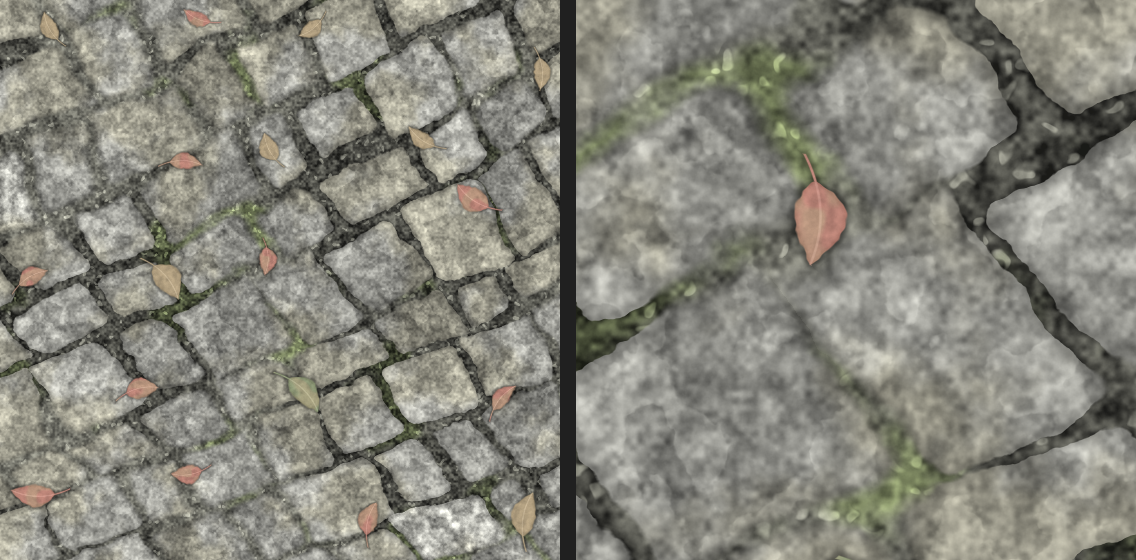
Left, the full canvas; right, a detail of the centre.
Reproduce this texture procedurally as a WebGL 2 fragment shader.

```glsl
#version 300 es
precision highp float;

uniform vec2 u_resolution;
out vec4 fragColor;

float hash(vec2 p) {
    vec3 q = fract(p.xyx * 0.1031);
    q += dot(q, q.yzx + 33.33);
    return fract((q.x + q.y) * q.z);
}

float noise(vec2 p) {
    vec2 i = floor(p), f = fract(p);
    f = f * f * (3.0 - 2.0 * f);
    return mix(mix(hash(i), hash(i + vec2(1, 0)), f.x),
               mix(hash(i + vec2(0, 1)), hash(i + vec2(1, 1)), f.x), f.y);
}

float fbm(vec2 p) {
    float sum = 0.0, amp = 0.52;
    for (int i = 0; i < 5; i++) {
        sum += amp * noise(p);
        p = mat2(1.6, 1.2, -1.2, 1.6) * p + 17.3;
        amp *= 0.5;
    }
    return sum;
}

mat2 rotation(float a) {
    return mat2(cos(a), sin(a), -sin(a), cos(a));
}

float roundedBox(vec2 p, vec2 halfSize, float radius) {
    vec2 q = abs(p) - halfSize + radius;
    return length(max(q, 0.0)) + min(max(q.x, q.y), 0.0) - radius;
}

float rowEdge(float row) {
    return row + 0.35 * (hash(vec2(row, 71.0)) - 0.5);
}

float columnEdge(float column, float row) {
    return column + 0.5 * (hash(vec2(column, row + 31.0)) - 0.5);
}

// Nearest sett: signed distance in cells, and its random id
vec2 settField(vec2 p) {
    vec2 nearest = vec2(10.0, 0.0);
    for (int j = -1; j <= 1; j++) {
        float row = floor(p.y) + float(j);
        float x = p.x + 5.0 * hash(vec2(row, 9.0));
        vec2 ySpan = vec2(rowEdge(row), rowEdge(row + 1.0));
        for (int i = -1; i <= 1; i++) {
            float column = floor(x) + float(i);
            vec2 xSpan = vec2(columnEdge(column, row), columnEdge(column + 1.0, row));
            float id = hash(vec2(column + 3.7, row));
            float gap = mix(0.01, 0.11, hash(vec2(column, row + 5.3)));
            vec2 center = 0.5 * vec2(xSpan.x + xSpan.y, ySpan.x + ySpan.y);
            vec2 halfSize = 0.5 * vec2(xSpan.y - xSpan.x, ySpan.y - ySpan.x) - gap;
            vec2 local = rotation(0.3 * (id - 0.5)) * (vec2(x, p.y) - center);
            local.x += local.y * 0.25 * (fract(id * 17.0) - 0.5);
            float d = roundedBox(local, halfSize, 0.05 + 0.1 * fract(id * 41.0));
            if (d < nearest.x) nearest = vec2(d, id);
        }
    }
    return nearest;
}

// Sparse chips of uneven size lying in the joints
float chips(vec2 p) {
    p += 0.7 * vec2(noise(p * 1.7), noise(p * 1.7 + 30.0));
    vec2 cell = floor(p);
    float size = hash(cell + 8.1);
    vec2 center = 0.3 + 0.4 * vec2(hash(cell), hash(cell + 4.6));
    return smoothstep(0.3, 0.15, length(fract(p) - center) / (0.3 + size)) * step(0.75, size);
}

// One leaf along x from -1 to 1, with stem, vein and soft shadow
vec3 drawLeaf(vec3 ground, vec2 p, float id, float pixel) {
    float along = clamp(p.x, -1.7, 1.0);
    p.y += 0.18 * (along * along - 0.4);
    float taper = max(1.0 - p.x * p.x, 0.0) * (1.0 - 0.3 * along);
    float width = (0.46 + 0.16 * fract(id * 29.0)) * taper;
    float blade = max(0.8 * (abs(p.y) - width), abs(p.x) - 1.0);
    blade += 0.07 * (noise(p * 6.0 + id * 50.0) - 0.5);
    float stem = max(abs(p.y) - 0.035, abs(p.x + 1.25) - 0.38);
    float d = min(blade, stem);
    vec3 pink = vec3(0.72, 0.51, 0.46), green = vec3(0.56, 0.60, 0.47);
    vec3 straw = vec3(0.69, 0.62, 0.50);
    float kind = fract(id * 13.0);
    vec3 tint = kind < 0.42 ? pink : kind < 0.7 ? green : straw;
    tint = mix(tint, straw, 0.55 * smoothstep(0.35, 0.7, noise(p * 2.2 + id * 20.0)));
    tint *= 0.84 + 0.3 * fbm(p * 5.0 + id * 9.0);
    tint += 0.07 * smoothstep(0.05, 0.01, abs(p.y)) - 0.05 * smoothstep(-0.12, 0.0, blade);
    ground *= 1.0 - 0.3 * smoothstep(0.16, 0.0, d);
    return mix(ground, tint, smoothstep(pixel, -pixel, d));
}

vec3 scatterLeaves(vec3 ground, vec2 uv, float pixel) {
    vec2 grid = uv * 5.0;
    for (int k = 0; k < 9; k++) {
        vec2 cell = floor(grid) + vec2(k % 3, k / 3) - 1.0;
        float id = hash(cell + 61.0);
        if (id > 0.72) continue;
        vec2 center = cell + 0.15 + 0.7 * vec2(hash(cell + 2.3), hash(cell + 7.9));
        float size = mix(0.11, 0.21, hash(cell + 14.2));
        vec2 local = rotation(6.283 * hash(cell + 23.0)) * (grid - center) / size;
        ground = drawLeaf(ground, local, id, 5.0 * pixel / size);
    }
    return ground;
}

void main() {
    vec2 uv = gl_FragCoord.xy / u_resolution.y;
    float pixel = 1.0 / u_resolution.y;

    // Slanted courses that tighten towards the bottom
    vec2 p = uv;
    p.y -= 0.3 * (1.0 - uv.y) * (1.0 - uv.y);
    p.x += 0.12 * uv.x * uv.x;
    p = rotation(-0.46) * p * 6.2;
    p += 0.22 * (vec2(noise(p * 1.3), noise(p * 1.3 + 40.0)) - 0.5);
    p += 0.12 * (vec2(fbm(p * 5.0), fbm(p * 5.0 + 20.0)) - 0.5);
    vec2 sett = settField(p);

    float mottle = fbm(uv * 15.0 + sett.y * 30.0);
    float grain = fbm(uv * 80.0);
    float fine = noise(uv * 250.0 + 7.0);
    float dust = smoothstep(0.48, 0.68, fbm(uv * 4.5 + 3.0));

    // Worn stone with pale blotches; a few setts are speckled granite
    float granite = step(0.93, sett.y);
    float stone = 0.57 + 0.1 * (fract(sett.y * 7.0) - 0.5) + 0.3 * (mottle - 0.5);
    stone += (0.42 + 0.4 * granite) * (grain - 0.5) + 0.17 * (fine - 0.5) + 0.07 * granite;
    stone += 0.1 * smoothstep(0.52, 0.58, fbm(uv * 32.0 + 11.0));
    stone *= mix(0.8, 1.0, smoothstep(0.0, 0.09, -sett.x));

    // Gritty joints, dark at the stone edges and partly dusted over
    float joint = 0.3 + 0.45 * (grain - 0.5) + 0.25 * (fine - 0.5) + 0.15 * dust;
    joint += 0.22 * chips(uv * 75.0);
    joint -= 0.1 * (1.0 - dust) * exp(-35.0 * max(sett.x, 0.0));

    float soft = 6.0 * pixel + 0.05 * dust;
    float cover = smoothstep(soft, -soft, sett.x);
    float brown = smoothstep(0.42, 0.62, fbm(uv * 9.0 + 50.0));
    vec3 stoneTint = mix(vec3(1.0, 1.0, 0.96), vec3(1.0, 0.985, 0.89), brown);
    float moss = smoothstep(0.6, 0.74, fbm(uv * 7.0 + 80.0));
    vec3 jointTint = mix(vec3(1.0, 1.0, 0.92), vec3(0.97, 1.05, 0.75), moss);
    vec3 color = mix(max(joint, 0.1) * jointTint, stone * stoneTint, cover);

    fragColor = vec4(scatterLeaves(color, uv, pixel), 1.0);
}
```
